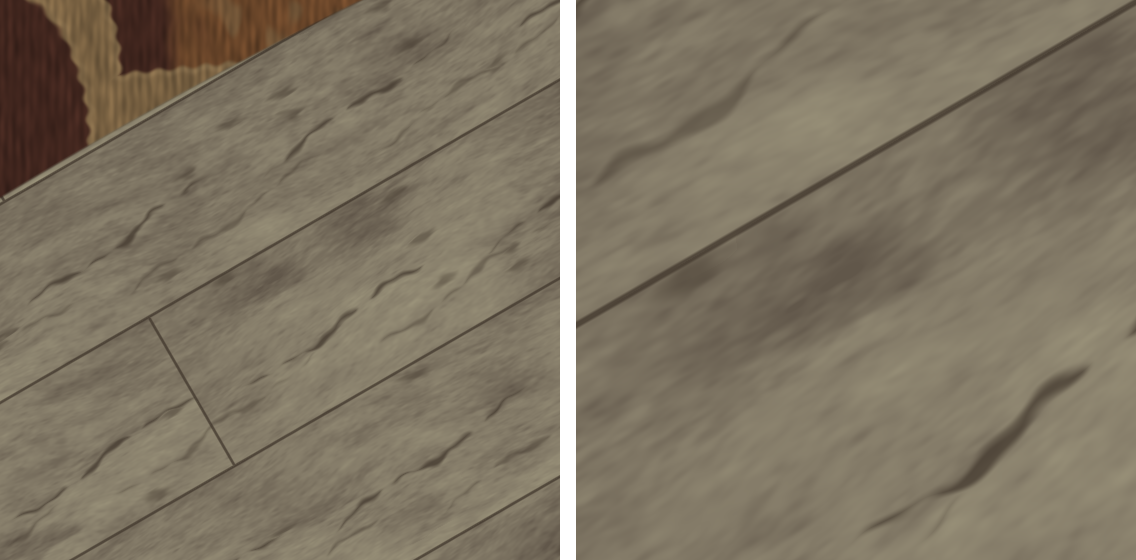
Left, the full canvas; right, a detail of the centre.
Reproduce this texture procedurally as a WebGL 2 fragment shader.

```glsl
#version 300 es
precision highp float;
// Grey-brown wood planks laid at a slant, with a patterned rug over the top left corner.
// Plank rows come from repeats in rotated space; grain is stretched cellular noise,
// cracks are tapered strokes bent by layered sines, and the rug is built from curves.
uniform vec2 u_resolution;
out vec4 fragColor;

const float PLANK_WIDTH = 0.307;
const float PLANK_LENGTH = 1.4;
const float FIRST_SEAM = -0.243;
const float FIRST_JOINT = 0.447;

const vec3 WOOD_DARK = vec3(0.38, 0.34, 0.29);
const vec3 WOOD_MID = vec3(0.52, 0.485, 0.41);
const vec3 WOOD_LIGHT = vec3(0.62, 0.59, 0.49);
const vec3 GAP_COLOR = vec3(0.25, 0.21, 0.17);
const vec3 RUG_DARK = vec3(0.25, 0.145, 0.115);
const vec3 RUG_BROWN = vec3(0.41, 0.27, 0.16);
const vec3 RUG_TAN = vec3(0.46, 0.37, 0.25);
const vec3 RUG_RIM = vec3(0.56, 0.46, 0.32);

float hash(vec2 p) {
  return fract(sin(dot(p, vec2(12.99, 78.23))) * 4375.5);
}

// Sum of signed soft dots, one jittered in each cell; roughly -1 to 1.
float cellNoise(vec2 p) {
  vec2 cell = floor(p);
  float sum = 0.0;
  for (int j = -1; j <= 1; j++) {
    for (int i = -1; i <= 1; i++) {
      vec2 id = cell + vec2(i, j);
      vec2 d = p - id - vec2(hash(id), hash(id + 31.7));
      float k = max(0.0, 1.0 - dot(d, d));
      sum += k * k * (2.0 * hash(id + 73.1) - 1.0);
    }
  }
  return sum;
}

// Dark marks present in only a share of the cells.
float cellMarks(vec2 p, float share, float radius) {
  vec2 id = floor(p);
  vec2 d = p - id - 0.3 - 0.4 * vec2(hash(id + 5.3), hash(id + 9.1));
  float present = step(hash(id), share);
  return present * (1.0 - smoothstep(0.2 * radius, radius, length(d)));
}

// Signed offset across a crack (x) and its half width (y), in plank widths.
vec2 crackStroke(float along, float across, float middle, float seed) {
  float s = fract(along * 2.0) - 0.5;
  float path = middle - 0.17 * s + 0.022 * sin(along * 21.0 + seed)
    + 0.009 * sin(along * 57.0 + seed * 2.3) + 0.004 * sin(along * 141.0);
  float taper = max(0.0, 1.0 - 4.6 * s * s);
  float ragged = 0.5 + 0.35 * sin(along * 38.0 + seed) + 0.25 * sin(along * 93.0);
  return vec2(across - path, 0.019 * taper * ragged);
}

float crackShade(vec2 stroke, float blur) {
  float ink = smoothstep(-blur, blur, stroke.y - abs(stroke.x));
  return ink * smoothstep(0.0, 0.006, stroke.y);
}

vec3 woodColor(vec2 g, float pixel) {
  // Row, position across it, and end joints
  float rowPos = (g.y - FIRST_SEAM) / PLANK_WIDTH;
  float row = floor(rowPos);
  float across = rowPos - row;
  float jointPos = (g.x - FIRST_JOINT + 0.38 * row * row) / PLANK_LENGTH;
  float seed = 3.7 * row + 1.9 * floor(jointPos);
  vec2 p = g + vec2(seed, 0.31 * seed);

  // Layers of grain, stretched along the plank
  float blotch = cellNoise(p * vec2(5.0, 12.0));
  vec2 bent = p + vec2(0.0, 0.012 * blotch - 0.06 * sin(p.x * 4.0) * 0.3);
  float streak = cellNoise(bent * vec2(12.0, 55.0));
  float fiber = cellNoise(bent * vec2(38.0, 150.0));
  float speck = cellNoise(bent * vec2(90.0, 290.0));
  float tone = 0.30 * blotch + 0.25 * streak + 0.20 * fiber + 0.15 * speck;
  tone += 0.55 * (across - 0.5) + 0.12 * sin(seed * 2.0);

  // Long main crack, a fainter side crack, and knots
  float along = g.x - 0.1 * row * (row - 1.0);
  float wobble = 0.006 * streak + 0.004 * fiber;
  vec2 mainCrack = crackStroke(along, across + wobble, 0.58 - 0.04 * row * row, seed);
  vec2 sideCrack = crackStroke(along + 0.3, across + wobble, 0.75, seed + 2.0);
  float blur = 0.008 + pixel / PLANK_WIDTH;
  float cracks = max(crackShade(mainCrack, blur), 0.55 * crackShade(sideCrack, blur));
  float haze = exp(-90.0 * mainCrack.x * mainCrack.x) * smoothstep(0.0, 0.018, mainCrack.y);
  float glint = exp(-1800.0 * pow(mainCrack.x - 0.035, 2.0)) * smoothstep(0.004, 0.015, mainCrack.y);
  float knots = cellMarks(bent * vec2(9.0, 26.0) + 0.12 * fiber, 0.10, 0.32);
  float smoke = cellMarks(bent * vec2(4.0, 8.0) + 0.15 * streak, 0.28, 0.5);
  tone += 0.25 * glint - 0.3 * haze - 0.4 * smoke;

  vec3 color = mix(WOOD_MID, WOOD_LIGHT, clamp(tone, 0.0, 1.0));
  color = mix(color, WOOD_DARK, clamp(-tone, 0.0, 1.0));
  color = mix(color, GAP_COLOR, 0.7 * max(cracks, 0.6 * knots));

  // Seams between rows and at plank ends
  float seam = min(across, 1.0 - across) * PLANK_WIDTH;
  float joint = abs(jointPos - floor(jointPos + 0.5)) * PLANK_LENGTH;
  float gap = 1.0 - smoothstep(0.0008, 0.0022 + pixel, min(seam, joint));
  return mix(color, GAP_COLOR, 0.75 * gap);
}

vec3 rugColor(vec2 p, float pixel) {
  vec2 q = p + 0.003 * vec2(sin(p.y * 170.0), sin(p.x * 150.0));
  float oval = 0.16 * (1.0 - length((q - vec2(0.0, 0.74)) / vec2(0.159, 0.276)));
  float leftSide = q.x - 0.215 + 1.8 * pow(q.y - 0.88, 2.0);
  float field = max(oval, min(leftSide, q.y - 0.868 - 0.1 * (q.x - 0.215)));
  float mottle = 0.5 + 0.6 * cellNoise(p * vec2(28.0, 18.0));
  vec3 ground = mix(RUG_DARK, RUG_BROWN, smoothstep(0.32, 0.40, p.x + 0.06 * mottle));
  ground = mix(ground, RUG_TAN, 0.6 * smoothstep(0.6, 0.9, mottle) * smoothstep(0.33, 0.42, p.x));
  vec3 color = mix(RUG_TAN, ground, smoothstep(-0.003 - pixel, 0.003 + pixel, field));
  color = mix(color, RUG_RIM, 0.5 * exp(-pow((field + 0.006) / 0.006, 2.0)));
  float weave = 0.05 * sin(p.x * 420.0) + 0.12 * cellNoise(p * vec2(130.0, 35.0));
  return color * (1.0 + weave);
}

void main() {
  float pixel = 1.0 / u_resolution.y;
  vec2 p = gl_FragCoord.xy * pixel;
  vec2 g = vec2(0.866 * p.x + 0.5 * p.y, 0.5 * p.x - 0.866 * p.y);
  float rugEdge = g.y + 0.562 - 0.06 * pow(g.x - 0.5, 2.0);
  vec3 floorColor = woodColor(g, pixel) * (1.0 - 0.25 * exp(-max(rugEdge, 0.0) * 400.0));
  float onFloor = smoothstep(-0.0015 - pixel, 0.0015 + pixel, rugEdge);
  fragColor = vec4(mix(rugColor(p, pixel), floorColor, onFloor), 1.0);
}
```
